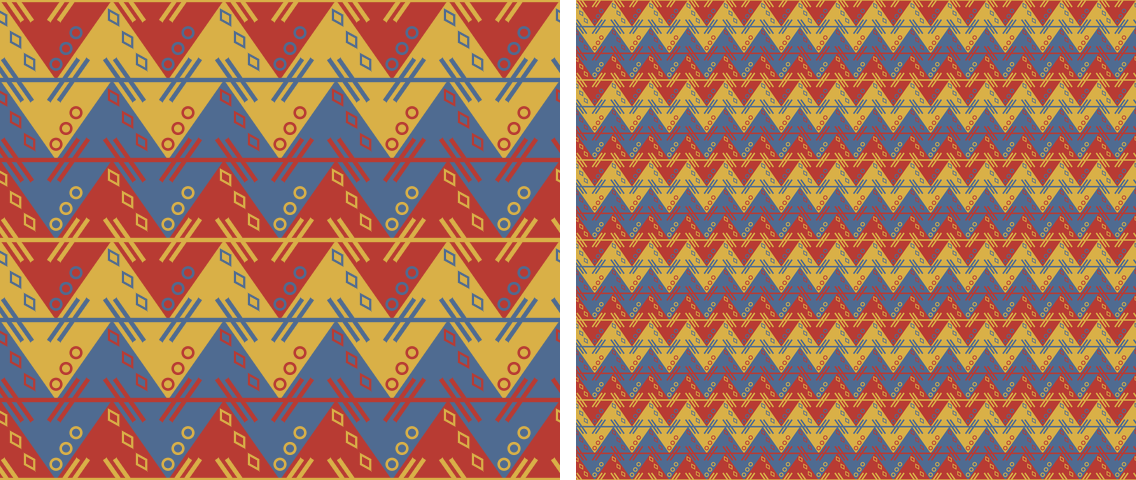
Left: one tile. Right: repeated 3 by 3.
Write a Shadertoy shader that draws this pattern.

```glsl
// Zigzag bands of triangles in three rotating colours, with rings, diamonds and crossing strokes.

const float PERIOD = 1.4; // width of one repeat, in row heights

float wrapX(float x) {
    return x - PERIOD * round(x / PERIOD);
}

vec3 palette(float index) {
    int i = int(index) % 3;
    return i == 0 ? vec3(0.72, 0.23, 0.20)
         : i == 1 ? vec3(0.85, 0.69, 0.28)
                  : vec3(0.31, 0.42, 0.57);
}

float ring(vec2 p) {
    return abs(length(p) - 0.066) - 0.016;
}

// Outlined rhombus with two upright sides
float diamond(vec2 p) {
    float d = max(abs(p.x) - 0.058, (abs(p.y - 0.55 * p.x) - 0.06) / 1.14);
    return abs(d) - 0.0137;
}

// Square-ended bar, leaning left or right by the sign of lean
float stroke(vec2 p, float lean) {
    vec2 along = vec2(0.574 * lean, 0.819);
    vec2 across = vec2(along.y, -along.x);
    return max(abs(dot(p, across)) - 0.0275, abs(dot(p, along)) - 0.322);
}

void mainImage(out vec4 fragColor, in vec2 fragCoord) {
    vec2 uv = fragCoord / iResolution.xy;
    float x = uv.x * 5.0 * PERIOD;
    float y = (1.0 - uv.y) * 6.0; // rows counted downwards
    float pixel = 6.0 / iResolution.y;
    float row = floor(y);
    float rowY = y - row;

    // Interlocking triangles
    float triangle = (abs(wrapX(x)) - 0.5 * PERIOD * rowY) * 0.819;
    vec3 color = mix(palette(row), palette(row + 1.0), clamp(0.5 - triangle / pixel, 0.0, 1.0));

    // Rings climb one triangle, diamonds descend the next
    float motif = 1.0;
    for (int i = 0; i < 3; i++) {
        float n = float(i);
        motif = min(motif, ring(vec2(wrapX(x - 0.7 - 0.125 * n), rowY - 0.803 + 0.197 * n)));
        motif = min(motif, diamond(vec2(wrapX(x - 0.02 - 0.175 * n), rowY - 0.219 - 0.278 * n)));
    }
    color = mix(color, palette(row + 2.0), clamp(0.5 - motif / pixel, 0.0, 1.0));

    // Dividing line crossed by paired strokes
    float border = round(y);
    float borderY = y - border;
    float band = abs(borderY) - 0.0275;
    for (int i = 0; i < 4; i++) {
        float side = float(i / 2);
        float center = 0.094 + 0.124 * float(i % 2) + 0.5 * PERIOD * side;
        band = min(band, stroke(vec2(wrapX(x - center), borderY), 1.0 - 2.0 * side));
    }
    color = mix(color, palette(border + 1.0), clamp(0.5 - band / pixel, 0.0, 1.0));

    fragColor = vec4(color, 1.0);
}
```
